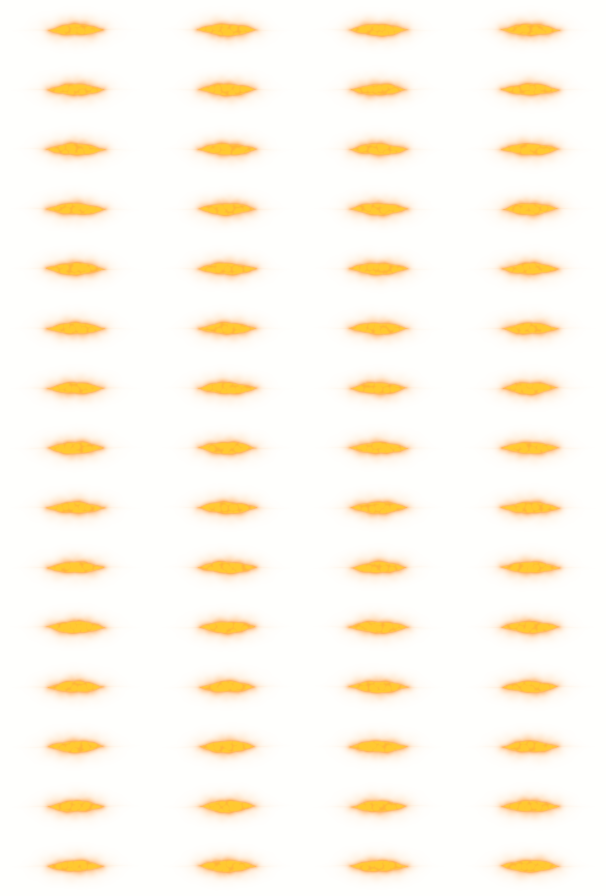
This pattern is drawn by a Shadertoy shader. Its source:

```glsl
#define REPEATS vec2(4.0, 15.0)
#define LENS_HALF vec2(0.47, 0.095)
#define RIM_FADE 0.04
#define HALO_RADIUS 0.20
#define STREAK vec2(0.55, 0.02)
#define WEAR 0.45
#define PAPER vec3(1.0, 1.0, 0.994)
#define GLOW vec3(1.0, 0.68, 0.36)
#define CORE_DEEP vec3(1.0, 0.70, 0.22)
#define CORE_BRIGHT vec3(1.0, 0.79, 0.19)

vec2 hash22(vec2 p) {
    vec3 q = fract(p.xyx * vec3(0.1031, 0.1030, 0.0973));
    q += dot(q, q.yzx + 33.33);
    return fract((q.xx + q.yz) * q.zy);
}

// Distance to the nearest jittered point on a lattice that wraps at period
float cellNoise(vec2 uv, vec2 period) {
    vec2 p = uv * period;
    vec2 base = floor(p);
    float nearest = 4.0;
    for (int y = -1; y <= 1; y++) {
        for (int x = -1; x <= 1; x++) {
            vec2 cell = base + vec2(x, y);
            vec2 toPoint = cell + hash22(mod(cell, period)) - p;
            nearest = min(nearest, dot(toPoint, toPoint));
        }
    }
    return sqrt(nearest);
}

// Signed distance to a pointed lens lying along x
float lensDistance(vec2 p, vec2 halfSize) {
    float radius = dot(halfSize, halfSize) / (2.0 * halfSize.y);
    float offset = radius - halfSize.y;
    vec2 q = abs(p);
    if ((q.x - halfSize.x) * offset > q.y * halfSize.x)
        return length(q - vec2(halfSize.x, 0.0));
    return length(q + vec2(0.0, offset)) - radius;
}

void mainImage(out vec4 fragColor, in vec2 fragCoord) {
    vec2 uv = fragCoord / iResolution.xy;
    vec2 grid = uv * REPEATS;
    vec2 id = mod(floor(grid), REPEATS);

    // Local units: one cell height
    float cellAspect = iResolution.x * REPEATS.y / (iResolution.y * REPEATS.x);
    vec2 p = (fract(grid) - 0.5) * vec2(cellAspect, 1.0);
    float pixel = REPEATS.y / iResolution.y;

    // Small differences between repeats
    vec2 vary = hash22(id + 7.0) - 0.5;
    float wisps = cellNoise(uv, REPEATS * vec2(12.0, 6.0)) - 0.5;
    float mottle = cellNoise(uv, REPEATS * vec2(28.0, 11.0));
    p.y += 0.025 * vary.x * p.x + 0.006 * sin(9.0 * p.x + 6.283 * vary.y);
    vec2 halfSize = LENS_HALF * (1.0 + 0.1 * vary);
    float d = lensDistance(p, halfSize) + 0.018 * wisps;

    // Warm rim, wide halo and thin horizontal streak
    float rim = 0.65 * exp(-max(d, 0.0) / RIM_FADE);
    vec2 h = p * vec2(0.45, 1.0) / HALO_RADIUS;
    float halo = 0.30 * exp(-dot(h, h)) * (1.0 - 2.0 * WEAR * wisps);
    float along = p.x / STREAK.x;
    float streak = 0.30 * exp(-along * along - abs(p.y) / STREAK.y);
    vec3 color = mix(PAPER, GLOW, clamp(rim + halo + streak, 0.0, 1.0));

    // Mottled golden core
    float soft = max(0.022, 0.7 * pixel);
    float core = 1.0 - smoothstep(-soft, soft, d + 0.01);
    vec3 gold = mix(CORE_BRIGHT, CORE_DEEP, smoothstep(0.35, 0.95, mottle) * 2.0 * WEAR);
    color = mix(color, gold, core);

    fragColor = vec4(color, 1.0);
}
```
